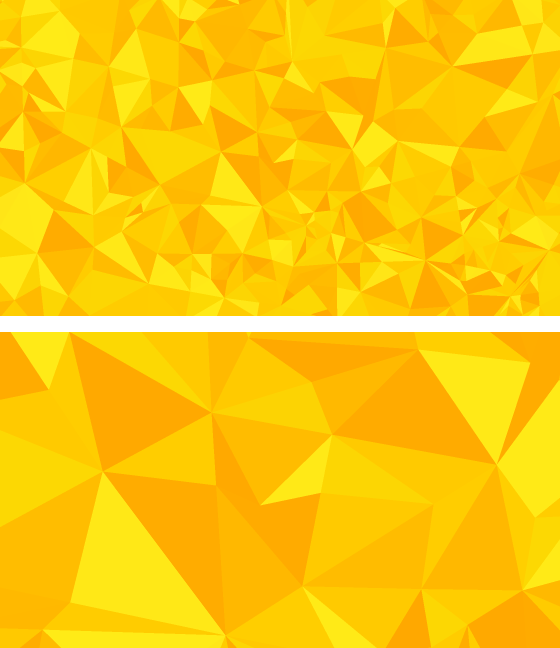
Top: the whole. Bottom: its middle third, enlarged.
Give the GLSL for this background, as a Shadertoy shader.

```glsl
// Low-poly mesh of flat amber and lemon triangles of mixed sizes.
const float CELL = 0.25;          // base cell size, in canvas heights
const float JITTER = 0.92;        // vertex scatter, in cells
const float EDGE_LIMIT = 0.80;    // mean length above which an edge is split
const float MIN_LIMIT = 0.30;     // smallest allowed limit
const float LIMIT_DRIFT = 0.75;   // slow change of the limit across the canvas
const float LIMIT_SPREAD = 0.60;  // random change of the limit per edge
const float DRIFT_SCALE = 0.55;   // frequency of the slow change
const float SPLIT_SPREAD = 0.36;  // how far split points stray from the middle
const float TONE_SPREAD = 0.022;  // small variation inside each tone
const int MAX_SPLITS = 6;
const int SAMPLES = 3;            // antialiasing samples per axis
const ivec2 SEED = ivec2(37, 113);
const vec3 ORANGE = vec3(1.00, 0.67, 0.00);
const vec3 AMBER  = vec3(1.00, 0.73, 0.00);
const vec3 GOLD   = vec3(1.00, 0.80, 0.00);
const vec3 YELLOW = vec3(0.99, 0.84, 0.01);
const vec3 LEMON  = vec3(1.00, 0.91, 0.09);

struct Triangle { vec2 a, b, c; };

float hash(ivec2 q) {
    q += SEED;
    uint n = uint(q.x) * 1597334677u ^ uint(q.y) * 3812015801u;
    n = (n ^ (n >> 15)) * 2246822519u;
    n = (n ^ (n >> 13)) * 3266489917u;
    return float((n ^ (n >> 16)) >> 8) / 16777216.0;
}

float cross2(vec2 u, vec2 v) { return u.x * v.y - u.y * v.x; }

// Gradient noise, roughly -0.7 to 0.7
float cornerSlope(ivec2 corner, vec2 offset) {
    float angle = 6.2832 * hash(corner + 500);
    return dot(vec2(cos(angle), sin(angle)), offset);
}

float gradientNoise(vec2 p) {
    ivec2 i = ivec2(floor(p));
    vec2 f = fract(p), u = f * f * (3.0 - 2.0 * f);
    float low = mix(cornerSlope(i, f),
                    cornerSlope(i + ivec2(1, 0), f - vec2(1, 0)), u.x);
    float high = mix(cornerSlope(i + ivec2(0, 1), f - vec2(0, 1)),
                     cornerSlope(i + 1, f - 1.0), u.x);
    return mix(low, high, u.y);
}

vec2 meshVertex(ivec2 i) {
    return vec2(i) + JITTER * (vec2(hash(i), hash(i + ivec2(211, 89))) - 0.5);
}

bool contains(Triangle t, vec2 p) {
    float ab = cross2(t.b - t.a, p - t.a);
    float bc = cross2(t.c - t.b, p - t.b);
    float ca = cross2(t.a - t.c, p - t.c);
    return min(ab, min(bc, ca)) >= 0.0 || max(ab, max(bc, ca)) <= 0.0;
}

// Finds the base triangle around p: scattered quads, each cut by a diagonal
Triangle baseTriangle(vec2 p) {
    Triangle t = Triangle(vec2(0), vec2(0), vec2(0));
    for (int k = 0; k < 9; k++) {
        ivec2 i = ivec2(floor(p)) + ivec2(k % 3, k / 3) - 1;
        vec2 a = meshVertex(i), b = meshVertex(i + ivec2(1, 0));
        vec2 c = meshVertex(i + 1), d = meshVertex(i + ivec2(0, 1));
        bool acInside = cross2(c - a, b - a) * cross2(c - a, d - a) < 0.0;
        bool bdInside = cross2(d - b, a - b) * cross2(d - b, c - b) < 0.0;
        if (!acInside || (bdInside && distance(b, d) < distance(a, c))) {
            vec2 first = a;
            a = b; b = c; c = d; d = first;
        }
        t = Triangle(a, b, c);
        if (contains(t, p)) break;
        t = Triangle(a, c, d);
        if (contains(t, p)) break;
    }
    return t;
}

ivec2 edgeKey(vec2 a, vec2 b) { return ivec2(floor((a + b) * 256.0)); }

// Edge length if it must be split, else zero; both sides of an edge agree
float splitLength(vec2 a, vec2 b) {
    float len = distance(a, b);
    if (len < MIN_LIMIT) return 0.0;
    float limit = EDGE_LIMIT + LIMIT_SPREAD * (hash(edgeKey(a, b)) - 0.5)
                + LIMIT_DRIFT * gradientNoise((a + b) * 0.5 * DRIFT_SCALE);
    return len > limit ? len : 0.0;
}

// Bisects the longest marked edge until no edge around p is marked
Triangle refine(Triangle t, vec2 p) {
    for (int k = 0; k < MAX_SPLITS; k++) {
        float ab = splitLength(t.a, t.b), bc = splitLength(t.b, t.c);
        float ca = splitLength(t.c, t.a), longest = max(ab, max(bc, ca));
        if (longest <= 0.0) break;
        if (longest == bc) t = Triangle(t.b, t.c, t.a);
        else if (longest == ca) t = Triangle(t.c, t.a, t.b);
        float s = 0.5 + SPLIT_SPREAD * (hash(edgeKey(t.a, t.b) + 7001) - 0.5);
        vec2 m = mix(t.a, t.b, t.a.x < t.b.x ? s : 1.0 - s);
        bool sideA = cross2(m - t.c, p - t.c) * cross2(m - t.c, t.a - t.c) > 0.0;
        if (sideA) t.b = m; else t.a = m;
    }
    return t;
}

vec3 facetColor(Triangle t) {
    ivec2 key = ivec2(floor((t.a + t.b + t.c) * 170.0));
    float pick = hash(key + 3001);
    vec3 tone = pick < 0.11 ? ORANGE : pick < 0.31 ? AMBER
              : pick < 0.62 ? GOLD : pick < 0.85 ? YELLOW : LEMON;
    return tone + vec3(0, TONE_SPREAD * (hash(key + 9001) - 0.5), 0);
}

void mainImage(out vec4 fragColor, in vec2 fragCoord) {
    vec3 sum = vec3(0.0);
    for (int k = 0; k < SAMPLES * SAMPLES; k++) {
        vec2 shift = (vec2(k % SAMPLES, k / SAMPLES) + 0.5) / float(SAMPLES) - 0.5;
        vec2 p = (fragCoord + shift) / (iResolution.y * CELL);
        sum += facetColor(refine(baseTriangle(p), p));
    }
    fragColor = vec4(sum / float(SAMPLES * SAMPLES), 1.0);
}
```
